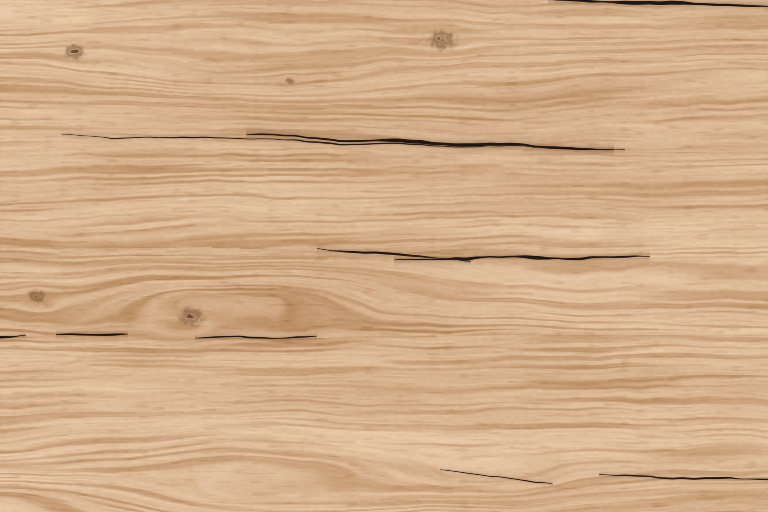
Give the GLSL for this texture, as a Shadertoy shader.

```glsl
// Pale oak planks with horizontal grain, cathedral figure, knots and cracks.
// Growth rings are stretched noise sampled along a warped height field;
// knots push that field apart and tapered cracks are laid on top.

const vec3 EARLY_WOOD = vec3(0.89, 0.76, 0.63);
const vec3 LATE_WOOD = vec3(0.75, 0.58, 0.42);
const vec3 KNOT_BROWN = vec3(0.40, 0.26, 0.16);
const vec3 CRACK_DARK = vec3(0.13, 0.09, 0.07);

// Knots: centre x, centre y, radius
const int KNOT_COUNT = 5;
const vec3 KNOTS[KNOT_COUNT] = vec3[](
    vec3(0.146, 0.899, 0.010), vec3(0.864, 0.922, 0.013), vec3(0.372, 0.381, 0.012),
    vec3(0.074, 0.422, 0.008), vec3(0.566, 0.842, 0.004));

// Cracks: start point, end point; half widths follow
const int CRACK_COUNT = 10;
const vec4 CRACKS[CRACK_COUNT] = vec4[](
    vec4(1.07, 1.002, 1.54, 0.988), vec4(0.12, 0.737, 1.22, 0.706),
    vec4(0.48, 0.736, 1.20, 0.707), vec4(0.62, 0.516, 0.92, 0.490),
    vec4(0.77, 0.492, 1.27, 0.501), vec4(0.11, 0.343, 0.25, 0.350),
    vec4(0.38, 0.342, 0.62, 0.343), vec4(0.86, 0.080, 1.08, 0.053),
    vec4(1.17, 0.075, 1.54, 0.060), vec4(-0.05, 0.338, 0.05, 0.342));
const float CRACK_WIDTHS[CRACK_COUNT] = float[](
    0.0035, 0.0013, 0.0034, 0.0019, 0.0031, 0.0024, 0.0018, 0.0012, 0.0018, 0.0020);

float hash(vec2 p) {
    vec3 q = fract(p.xyx * 0.1031);
    q += dot(q, q.yzx + 33.33);
    return fract((q.x + q.y) * q.z);
}

float noise(vec2 p) {
    vec2 cell = floor(p), f = fract(p);
    f = f * f * (3.0 - 2.0 * f);
    float low = mix(hash(cell), hash(cell + vec2(1, 0)), f.x);
    float high = mix(hash(cell + vec2(0, 1)), hash(cell + vec2(1, 1)), f.x);
    return mix(low, high, f.y);
}

// Noise centred on zero, from -1 to 1
float wave(vec2 p) { return 2.0 * noise(p) - 1.0; }

float band(float y, float centre, float width) {
    float d = (y - centre) / width;
    return exp(-d * d);
}

// Signed height above a gently sloping joint between planks
float seam(vec2 p, float left, float right) {
    return p.y - mix(left, right, smoothstep(0.3, 1.25, p.x)) - 0.003 * wave(vec2(p.x * 5.0, left * 90.0));
}

// Height field whose level lines are the growth rings
float grainHeight(vec2 p, float plank) {
    float figure = band(p.y, 0.87, 0.08) + band(p.y, 0.42, 0.07) + band(p.y, 0.05, 0.05);
    float h = p.y;
    h += mix(0.015, 0.075, figure) * wave(p * vec2(2.1, 7.0) + plank * 17.0);
    h += 0.007 * wave(p * vec2(7.0, 15.0) + 31.0);
    h += 0.0018 * wave(p * vec2(24.0, 40.0) + 57.0);
    for (int i = 0; i < KNOT_COUNT; i++) {
        vec2 d = p - KNOTS[i].xy;
        vec2 reach = d / (KNOTS[i].z * vec2(5.0, 3.0));
        h -= 0.75 * d.y * exp(-dot(reach, reach));
    }
    return h;
}

// Darkness of a knot: a cracked core inside a soft brown rim
float knot(vec2 p, vec3 k) {
    vec2 d = (p - k.xy) / k.z * vec2(0.8, 1.15);
    float r = length(d) + 0.45 * wave(p * 160.0);
    float rim = 0.45 * exp(-2.5 * (r - 0.9) * (r - 0.9));
    return max(rim, 0.9 * (1.0 - smoothstep(0.1, 0.6, r)));
}

// x: crack opening, y: brown stain beside it
vec2 crack(vec2 p, vec4 ends, float halfWidth, float pixel) {
    float t = (p.x - ends.x) / (ends.z - ends.x);
    float inside = clamp(t, 0.0, 1.0);
    float taper = sqrt(4.0 * inside * (1.0 - inside));
    float centre = mix(ends.y, ends.w, t) + 0.004 * wave(vec2(p.x * 9.0, ends.y * 70.0))
        + 0.0012 * wave(vec2(p.x * 45.0, ends.w * 50.0));
    float width = halfWidth * taper * (0.25 + 0.95 * noise(vec2(p.x * 22.0, ends.x * 40.0)));
    float d = abs(p.y - centre);
    float opening = 1.0 - smoothstep(width - 0.5 * pixel, width + 0.6 * pixel, d);
    float stain = 0.4 * exp(-d / (halfWidth * 1.6));
    return vec2(opening, stain) * smoothstep(0.0, 0.04, taper);
}

void mainImage(out vec4 fragColor, in vec2 fragCoord) {
    float pixel = 1.0 / iResolution.y;
    vec2 p = fragCoord * pixel;

    // Planks and their joints
    vec3 joints = vec3(seam(p, 0.737, 0.704), seam(p, 0.515, 0.497), seam(p, 0.340, 0.345));
    float plank = dot(step(0.0, joints), vec3(1.0));
    vec3 jointLines = exp(-abs(joints) / 0.0018);

    // Growth rings, faded where they crowd closer than the canvas can show
    float h = grainHeight(p, plank);
    float crowding = fwidth(h) * 165.0;
    float rings = smoothstep(0.42, 0.85, noise(vec2(p.x * 3.5 + plank * 41.0, h * 165.0)));
    rings = mix(rings, 0.28, smoothstep(0.9, 1.7, crowding));
    float wideRings = wave(vec2(p.x * 1.8 + plank * 23.0, h * 48.0));
    float strength = 0.45 + 0.75 * noise(p * vec2(2.5, 9.0) + 83.0);

    // Broad tone, fibres and pores
    float tone = 0.81 + 0.18 * wave(p * vec2(1.6, 8.0) + 11.0) + 0.10 * wave(p * vec2(4.0, 22.0) + 5.0);
    tone += 0.05 * (hash(vec2(plank, 9.0)) - 0.5);
    tone -= 0.68 * strength * rings;
    tone += 0.15 * wideRings;
    tone += 0.17 * wave(vec2(p.x * 14.0, h * 290.0 + 19.0));
    tone += 0.09 * wave(p * vec2(110.0, 300.0));
    tone -= 0.25 * smoothstep(0.74, 0.92, noise(vec2(p.x * 32.0, p.y * 240.0 + 7.0)));
    tone -= 0.22 * dot(jointLines, vec3(1.0));
    vec3 colour = mix(LATE_WOOD, EARLY_WOOD, clamp(tone, -0.45, 1.15));

    // Knots, then cracks
    for (int i = 0; i < KNOT_COUNT; i++)
        colour = mix(colour, KNOT_BROWN, knot(p, KNOTS[i]));
    for (int i = 0; i < CRACK_COUNT; i++) {
        vec2 c = crack(p, CRACKS[i], CRACK_WIDTHS[i], pixel);
        colour = mix(colour, KNOT_BROWN, c.y);
        colour = mix(colour, CRACK_DARK, c.x);
    }
    fragColor = vec4(colour, 1.0);
}
```
